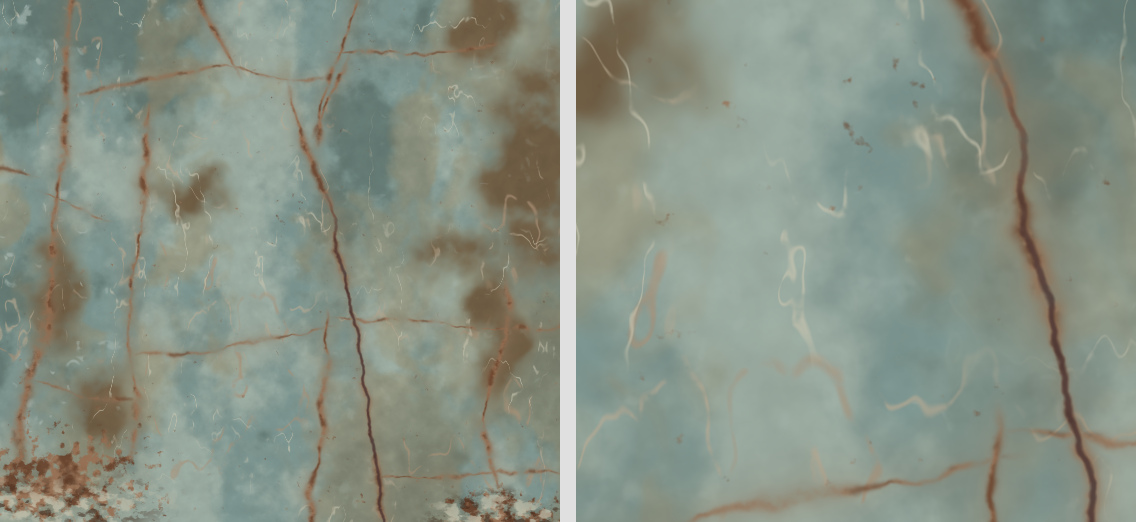
Left, the full canvas; right, a detail of the centre.
A Shadertoy shader for this texture:

```glsl
// Weathered teal stone slab: noise clouds make the mineral body, bent lines
// make rusty veins, soft ellipses and grains add stains, crust and blooms.
// Units: canvas height = 1, origin lower left.

const vec3 DEEP  = vec3(0.39, 0.475, 0.45);
const vec3 TEAL  = vec3(0.485, 0.58, 0.56);
const vec3 PALE  = vec3(0.60, 0.665, 0.625);
const vec3 MILK  = vec3(0.66, 0.72, 0.70);
const vec3 OLIVE = vec3(0.55, 0.55, 0.46);
const vec3 BROWN = vec3(0.42, 0.34, 0.24);
const vec3 RUST  = vec3(0.58, 0.42, 0.31);
const vec3 UMBER = vec3(0.41, 0.25, 0.16);
const vec3 CRACK = vec3(0.27, 0.19, 0.19);
const vec3 CREAM = vec3(0.76, 0.75, 0.67);
const float BEND = 0.055;
const float VEIN_WIDTH = 0.0048;
const float HALO_WIDTH = 0.015;
const float SPOT_SCALE = 26.0;
const int MAIN_VEIN = 2;

// Veins: offset at the middle, slope, start, end
const vec4 UPRIGHT[8] = vec4[8](
    vec4(0.085, 0.1, 0.08, 1.05), vec4(0.25, 0.03, 0.1, 0.82),
    vec4(0.63, -0.2, -0.1, 0.86), vec4(0.635, 0.05, -0.1, 0.42),
    vec4(0.955, 0.02, 0.04, 0.48), vec4(0.56, 0.2, 0.7, 1.1),
    vec4(0.55, -0.33, 0.84, 1.1), vec4(0.516, 0.43, 0.72, 0.91));
const vec4 ACROSS[8] = vec4[8](
    vec4(0.85, 0.1, 0.13, 0.64), vec4(0.9, -0.01, 0.62, 0.98),
    vec4(0.36, 0.22, 0.24, 0.65), vec4(0.41, -0.06, 0.62, 1.12),
    vec4(0.66, 0, -0.1, 0.09), vec4(0.47, -0.35, 0.05, 0.23),
    vec4(0.26, 0, 0.04, 0.28), vec4(0.08, 0, 0.7, 1.1));
// Stains: centre, radii
const vec4 STAINS[7] = vec4[7](
    vec4(1.04, 0.7, 0.1, 0.26), vec4(0.95, 0.36, 0.055, 0.16),
    vec4(0.37, 0.62, 0.07, 0.045), vec4(0.1, 0.42, 0.05, 0.13),
    vec4(0.88, 0.54, 0.1, 0.06), vec4(0.94, 0.96, 0.07, 0.09),
    vec4(0.22, 0.21, 0.06, 0.09));

float hash(vec2 p) {
    vec3 q = fract(p.xyx * 0.1031);
    q += dot(q, q.yzx + 33.33);
    return fract((q.x + q.y) * q.z);
}

float noise(vec2 p) {
    vec2 i = floor(p), f = fract(p);
    f *= f * (3.0 - 2.0 * f);
    return mix(mix(hash(i), hash(i + vec2(1, 0)), f.x),
               mix(hash(i + vec2(0, 1)), hash(i + vec2(1, 1)), f.x), f.y);
}

float fbm(vec2 p) {
    float sum = 0.0, amp = 0.533;
    for (int i = 0; i < 4; i++, amp *= 0.5) {
        sum += amp * noise(p);
        p = mat2(0.96, 0.28, -0.28, 0.96) * p * 2.03 + 17.3;
    }
    return sum;
}

float blob(vec2 p, vec4 s) {
    vec2 d = (p - s.xy) / s.zw;
    return exp(-dot(d, d));
}

// q.x runs across the vein, q.y along it; gives distance and end fade
vec2 vein(vec2 q, vec4 v, float seed) {
    float path = v.x + v.y * (q.y - 0.5) + BEND * (noise(vec2(q.y * 5.0, seed)) - 0.5)
        + 0.022 * (fbm(vec2(q.y * 17.0, seed + 40.0)) - 0.5);
    float fade = smoothstep(v.z, v.z + 0.05, q.y) * (1.0 - smoothstep(v.w - 0.05, v.w, q.y));
    return vec2(abs(q.x - path) / sqrt(1.0 + v.y * v.y), fade);
}

// Soft pale spots jittered in a grid
float milkySpots(vec2 p) {
    vec2 g = p * SPOT_SCALE + vec2(noise(p * 50.0), noise(p * 50.0 + 70.0));
    float spots = 0.0;
    for (int k = 0; k < 9; k++) {
        vec2 cell = floor(g) + vec2(k % 3 - 1, k / 3 - 1);
        float d = length(g - cell - vec2(hash(cell + 3.0), hash(cell + 11.0)));
        float radius = mix(0.1, 0.5, pow(hash(cell + 23.0), 2.0));
        spots = max(spots, step(0.5, hash(cell + 31.0)) * (1.0 - smoothstep(radius * 0.3, radius, d)));
    }
    return spots;
}

void mainImage(out vec4 fragColor, in vec2 fragCoord) {
    float px = 1.0 / iResolution.y;
    vec2 p = fragCoord * px;
    float fine = fbm(p * 48.0), patchy = fbm(p * 14.0 + 5.0);
    vec2 warp = vec2(fbm(p * 9.0), fbm(p * 9.0 + 50.0)) - 0.5;

    // Mineral body with upright clouding
    float tone = fbm(p * vec2(6, 3) + 2.0) + 0.06 * blob(p, vec4(0.68, 0.6, 0.3, 0.5));
    tone += 0.22 * (patchy - 0.5) + 0.1 * (fine - 0.5) - 0.025;
    vec3 col = mix(DEEP, TEAL, smoothstep(0.32, 0.47, tone));
    col = mix(col, PALE, smoothstep(0.49, 0.67, tone));
    float olive = fbm(p * vec2(6, 3.5) + 31.0 + warp) + 0.06 * smoothstep(0.55, 1.0, p.x);
    col = mix(col, OLIVE * (0.8 + 0.4 * tone), 0.75 * smoothstep(0.53, 0.7, olive));

    // Ragged brown stains
    vec2 warped = p + 0.13 * warp;
    float stain = 0.0;
    for (int i = 0; i < 7; i++) stain = max(stain, blob(warped, STAINS[i]));
    stain *= 0.1 + 1.5 * patchy + 0.4 * fine;
    col = mix(col, OLIVE * 0.9, 0.6 * smoothstep(0.1, 0.45, stain));
    col = mix(col, BROWN, 0.9 * smoothstep(0.3, 0.95, stain));

    // Milky blooms, denser to the left
    float bloom = 0.6 - 0.45 * smoothstep(0.05, 0.4, p.x);
    col = mix(col, MILK, bloom * milkySpots(p) * smoothstep(0.38, 0.6, fine));

    // Hairline cracks in three scales, tan to cream, broken by the grain
    for (int k = 0; k < 3; k++) {
        float s = float(k), ridge = abs(fbm((p + 0.03 * warp) * vec2(8, 4) * (1.0 + 0.5 * s) + 80.0 + 9.0 * s) - 0.5);
        float zone = smoothstep(0.5, 0.75, noise(p * 8.0 + 19.0 * s)) * smoothstep(0.35, 0.6, fine);
        col = mix(col, mix(RUST, CREAM, 0.4 + 0.3 * s), 0.65 * zone * (1.0 - smoothstep(0.0, 0.013 + 2.0 * px, ridge)));
    }

    // Rusty veins: wide halo, uneven core, dark split in the main one
    float halo = 0.0, core = 0.0, split = 0.0;
    float swell = VEIN_WIDTH * mix(0.5, 1.5, smoothstep(0.3, 0.7, patchy));
    vec2 q = p + 0.007 * (vec2(fine, fbm(p * 48.0 + 60.0)) - 0.5);
    for (int i = 0; i < 8; i++) {
        float seed = float(i) * 7.0 + 1.0;
        vec2 u = vein(q, UPRIGHT[i], seed), a = vein(q.yx, ACROSS[i], seed + 60.0);
        float width = swell * (i == 0 ? 2.2 - smoothstep(0.3, 0.6, p.y) : 1.0);
        halo = max(halo, max(u.y * exp(-u.x / HALO_WIDTH), 0.6 * a.y * exp(-a.x / HALO_WIDTH)));
        core = max(core, u.y * exp(-u.x * u.x / (width * width)));
        core = max(core, 0.75 * a.y * exp(-a.x * a.x / (0.4 * swell * swell)));
        if (i == MAIN_VEIN)
            split = (1.0 - smoothstep(0.0005, 0.0028 + px, u.x)) * (1.0 - smoothstep(0.45, 0.72, p.y));
    }
    col = mix(col, mix(OLIVE, RUST, 0.5), 0.65 * halo * (0.3 + patchy));
    col = mix(col, mix(RUST, UMBER, smoothstep(0.5, 0.72, fine)), 0.85 * core * smoothstep(0.2, 0.55, fine));
    col = mix(col, CRACK, 0.75 * split);

    // Granular crust with pale and dark flecks in the lower corners
    float crust = blob(warped, vec4(0.12, 0.08, 0.17, 0.1)) + 0.9 * blob(warped, vec4(1, -0.01, 0.16, 0.045));
    float grain = fbm(p * 75.0 + 90.0), flecks = fbm(p * vec2(45, 65) + 140.0);
    col = mix(col, OLIVE * 0.9, 0.6 * smoothstep(0.15, 0.7, crust));
    col = mix(col, mix(UMBER, RUST, smoothstep(0.35, 0.65, fine)),
              0.9 * smoothstep(0.5, 0.9, crust + 1.8 * (grain - 0.5)));
    float low = smoothstep(0.1, 0.5, crust) * (1.0 - smoothstep(0.03, 0.12, p.y));
    col = mix(col, CREAM, 0.75 * low * smoothstep(0.5, 0.68, flecks));
    col = mix(col, UMBER * 0.6, 0.6 * low * (1.0 - smoothstep(0.3, 0.44, flecks)));
    fragColor = vec4(col * (1.0 + 0.1 * (fine - 0.5)), 1.0);
}
```
